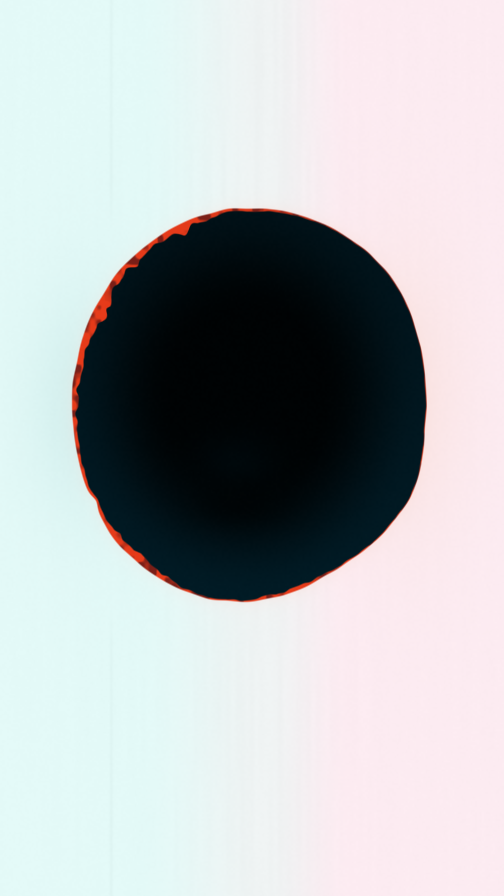
This background is drawn by a Shadertoy shader. Its source:

```glsl
const vec2 DISC_CENTRE = vec2(-0.004, 0.047);
const vec2 DISC_RADII = vec2(0.1966, 0.220);
const vec3 MINT = vec3(0.892, 0.978, 0.970);
const vec3 MIDDLE = vec3(0.936, 0.951, 0.951);
const vec3 PINK = vec3(0.988, 0.922, 0.945);
const vec3 MINT_SHADE = vec3(0.80, 0.92, 0.915);
const vec3 PEACH_SHADE = vec3(0.975, 0.875, 0.855);
const vec3 CORE = vec3(0.0, 0.010, 0.014);
const vec3 TEAL = vec3(0.004, 0.105, 0.145);
const vec3 EMBER = vec3(0.90, 0.23, 0.10);
const vec3 SCORCH = vec3(0.48, 0.12, 0.09);
const float STREAK_STRENGTH = 0.010;
const float GRAIN_STRENGTH = 0.006;
const float EDGE_ROUGHNESS = 0.010;

float hash(vec2 p) {
    vec3 h = fract(p.xyx * 0.1031);
    h += dot(h, h.yzx + 33.33);
    return fract((h.x + h.y) * h.z);
}

float noise(vec2 p) {
    vec2 cell = floor(p), f = fract(p);
    f = f * f * (3.0 - 2.0 * f);
    return mix(mix(hash(cell), hash(cell + vec2(1, 0)), f.x),
               mix(hash(cell + vec2(0, 1)), hash(cell + vec2(1, 1)), f.x), f.y);
}

// Smooth periodic bump of height 1 around one direction
float bump(float angle, float centre, float sharpness) {
    return exp(sharpness * (cos(angle - centre) - 1.0));
}

float glow(vec2 p, vec2 centre, vec2 size) {
    vec2 q = (p - centre) / size;
    return exp(-dot(q, q));
}

// Uneven outline, as a factor of the ellipse
float outline(float a, vec2 dir) {
    float r = 1.002 + 0.035 * bump(a, 0.66, 10.0) - 0.034 * bump(a, 5.18, 14.0);
    r += 0.028 * bump(a, 5.83, 30.0) + 0.014 * bump(a, 3.90, 20.0);
    r -= 0.020 * bump(a, 3.65, 900.0);
    return r + EDGE_ROUGHNESS * (noise(dir * 9.0 + 40.0) - 0.5);
}

// Thickness of the burning rim, with two loose flakes
float rimWidth(float a, vec2 dir) {
    float w = 0.004 + 0.040 * bump(a, 2.55, 9.0) + 0.016 * bump(a, 1.75, 12.0);
    w += 0.036 * bump(a, 4.0, 24.0) + 0.014 * bump(a, 3.25, 12.0);
    w += 0.014 * bump(a, 4.98, 30.0);
    w *= 0.55 + 0.9 * noise(dir * 24.0 + 70.0);
    return w + 0.030 * bump(a, 1.97, 900.0) + 0.022 * bump(a, 2.64, 500.0);
}

vec3 backdrop(vec2 p) {
    vec3 col = mix(MINT, MIDDLE, smoothstep(-0.13, 0.02, p.x));
    col = mix(col, PINK, smoothstep(0.015, 0.11, p.x));

    // Fine vertical streaks, strongest at the colour change
    float streak = noise(vec2(p.x * 190.0, p.y * 7.0) + 200.0) - 0.5;
    col += STREAK_STRENGTH * streak * (0.3 + bump(p.x * 8.0, 0.1, 3.0));

    // Faint seam above and below the disc
    float seam = exp(-pow((p.x + 0.157) / 0.002, 2.0));
    col -= 0.018 * seam * smoothstep(0.20, 0.27, abs(p.y - 0.035));

    // Soft shade on both sides of the disc
    col = mix(col, MINT_SHADE, 0.65 * glow(p, vec2(-0.19, 0.05), vec2(0.055, 0.11)));
    col = mix(col, MINT_SHADE, 0.20 * glow(p, vec2(-0.15, 0.05), vec2(0.12, 0.20)));
    return mix(col, PEACH_SHADE, 0.60 * glow(p, vec2(0.17, 0.06), vec2(0.07, 0.16)));
}

vec3 interior(vec2 q, vec2 p) {
    float depth = smoothstep(0.42, 1.02, length(q - vec2(-0.01, 0.06)));
    vec3 col = mix(CORE, TEAL, depth * (0.82 - 0.18 * q.y));
    col += vec3(0.0, 0.020, 0.028) * glow(p, vec2(-0.018, -0.015), vec2(0.045, 0.03));
    return mix(col, CORE, 0.6 * glow(p, vec2(-0.014, -0.066), vec2(0.045, 0.022)));
}

void mainImage(out vec4 fragColor, in vec2 fragCoord) {
    vec2 p = (fragCoord - 0.5 * iResolution.xy) / iResolution.y;
    float soft = 1.1 / iResolution.y;

    // Disc coordinates and distances
    vec2 q = (p - DISC_CENTRE) / DISC_RADII;
    float angle = atan(q.y, q.x);
    vec2 dir = q / max(length(q), 0.001);
    float scale = 0.5 * (DISC_RADII.x + DISC_RADII.y);
    float edge = (length(q) - outline(angle, dir)) * scale;
    float inner = edge + rimWidth(angle, dir) * scale;

    // Background with a light warm halo at the edge
    vec3 col = backdrop(p);
    float halo = exp(-max(edge, 0.0) / 0.007);
    col = mix(col, PEACH_SHADE, halo * (0.25 + 0.25 * smoothstep(-0.5, 0.8, q.x)));

    // Rim, then the dark interior
    vec3 rim = mix(EMBER, SCORCH, smoothstep(0.45, 0.85, noise(q * 26.0 + 90.0)));
    rim = mix(rim, SCORCH, 0.7 * bump(angle, 0.7, 5.0));
    col = mix(col, rim, 1.0 - smoothstep(-soft, soft, edge));
    col = mix(col, interior(q, p), 1.0 - smoothstep(-soft, soft, inner));

    col += GRAIN_STRENGTH * (noise(p * 400.0 + 500.0) - 0.5);
    fragColor = vec4(clamp(col, 0.0, 1.0), 1.0);
}
```
